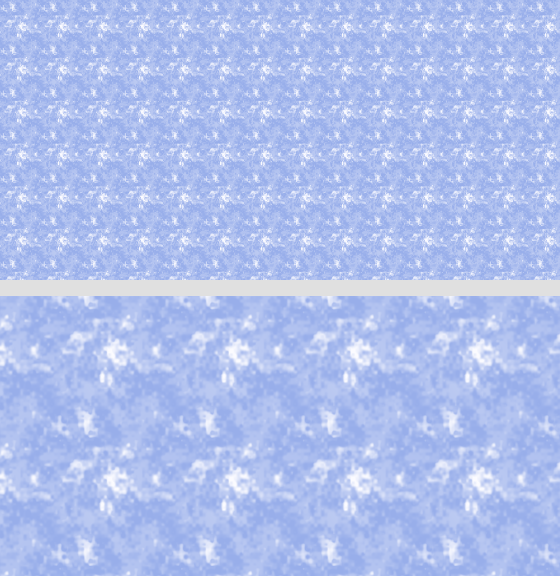
Top: the whole. Bottom: its middle third, enlarged.
Reproduce this pattern procedurally as a WebGL 2 fragment shader.

```glsl
#version 300 es
precision highp float;

uniform vec2 u_resolution;
out vec4 fragColor;

const vec2 REPEATS = vec2(13.8, 6.55);
const vec3 SKY = vec3(0.592, 0.680, 0.918);
const vec3 CLOUD = vec3(0.985, 0.985, 1.0);

// Puffs inside one tile: centre x, centre y (downward), radius, strength
const int PUFF_COUNT = 11;
const vec4 PUFFS[PUFF_COUNT] = vec4[](
    vec4(0.32, 0.11, 0.065, 0.85),
    vec4(0.34, 0.20, 0.060, 0.75),
    vec4(0.08, 0.20, 0.085, 0.80),
    vec4(0.51, 0.54, 0.085, 0.80),
    vec4(0.21, 0.51, 0.105, 0.60),
    vec4(0.41, 0.41, 0.110, 0.55),
    vec4(0.36, 0.66, 0.120, 0.48),
    vec4(0.49, 0.83, 0.090, 0.80),
    vec4(0.93, 0.66, 0.090, 0.52),
    vec4(0.67, 0.63, 0.120, 0.50),
    vec4(0.62, 0.42, 0.100, 0.42));

float hash(vec2 cell, float seed) {
    vec3 q = fract(vec3(cell, seed) * vec3(0.1031, 0.1130, 0.0973));
    q += dot(q, q.yzx + 33.33);
    return fract((q.x + q.y) * q.z);
}

// Value noise that wraps after "period" cells
float tiledNoise(vec2 p, float period, float seed) {
    vec2 cell = floor(p);
    vec2 f = p - cell;
    f = f * f * (3.0 - 2.0 * f);
    vec2 a = mod(cell, period);
    vec2 b = mod(cell + 1.0, period);
    float low = mix(hash(a, seed), hash(vec2(b.x, a.y), seed), f.x);
    float high = mix(hash(vec2(a.x, b.y), seed), hash(b, seed), f.x);
    return mix(low, high, f.y);
}

float tiledFbm(vec2 p, float frequency, float gain, float seed) {
    float sum = 0.0;
    float total = 0.0;
    float weight = 1.0;
    for (int i = 0; i < 3; i++) {
        sum += weight * tiledNoise(p * frequency, frequency, seed + float(i) * 7.0);
        total += weight;
        weight *= gain;
        frequency *= 2.0;
    }
    return sum / total;
}

// Soft round falloff, wrapped across tile edges
float softPuff(vec2 p, vec2 centre, float radius) {
    vec2 d = fract(p - centre + 0.5) - 0.5;
    return exp(-dot(d, d) / (radius * radius));
}

float puffCover(vec2 p) {
    float cover = 0.0;
    for (int i = 0; i < PUFF_COUNT; i++) {
        cover += PUFFS[i].w * softPuff(p, PUFFS[i].xy, PUFFS[i].z);
    }
    return cover;
}

float cloudDensity(vec2 p) {
    // Ragged outlines
    vec2 warp = vec2(tiledFbm(p, 8.0, 0.7, 11.0), tiledFbm(p, 8.0, 53.0, 0.7)) - 0.5;
    float cover = puffCover(p + 0.12 * warp);

    // Crisp flakes torn out of the puffs
    float flakes = tiledFbm(p, 8.0, 0.95, 3.0) - 0.5;
    float puffs = smoothstep(0.22, 1.15, cover + 2.1 * flakes);

    // Speckled haze over the sky
    float speckle = smoothstep(0.28, 0.75, tiledFbm(p, 9.0, 1.0, 29.0));
    float haze = softPuff(p, vec2(0.52, 0.78), 0.40);
    return 0.01 + speckle * (0.24 + 0.14 * haze) + 0.70 * puffs;
}

void main() {
    vec2 uv = gl_FragCoord.xy / u_resolution;
    vec2 tile = fract(vec2(uv.x, 1.0 - uv.y) * REPEATS);
    float density = clamp(cloudDensity(tile), 0.0, 1.0);
    fragColor = vec4(mix(SKY, CLOUD, density), 1.0);
}
```
